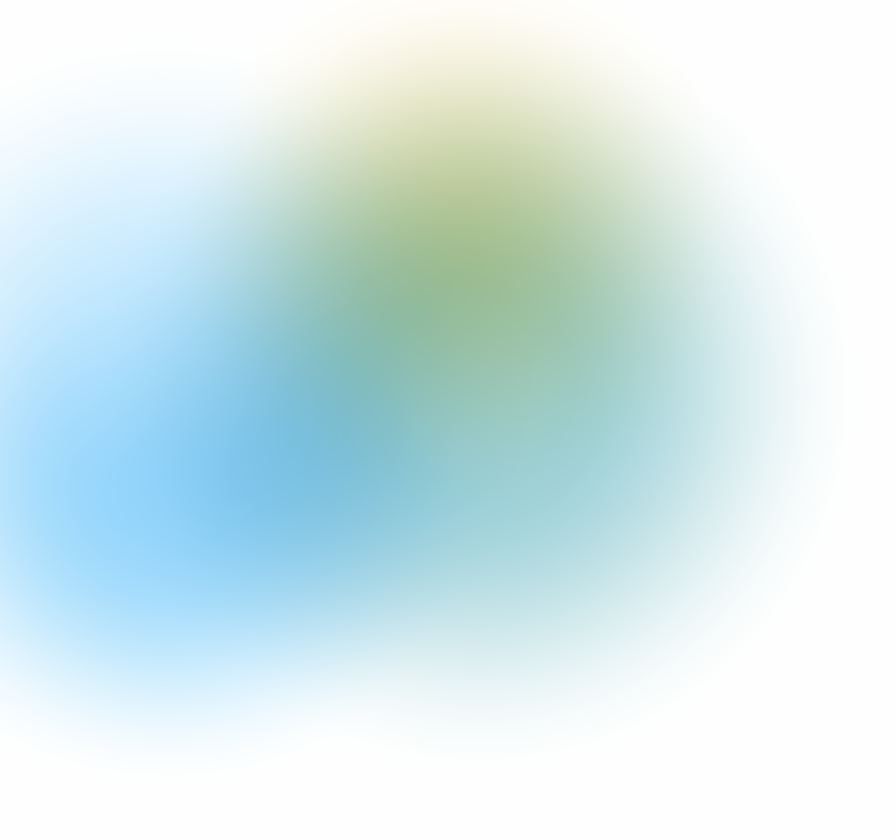
Write a Shadertoy shader that draws this background.

```glsl
// Soft overlapping glows of blue, teal and straw yellow on white.

#define PAPER      vec3(0.996, 0.998, 0.997)
#define SKY_TINT   vec3(0.76, 0.91, 1.00)
#define AZURE_TINT vec3(0.77, 0.92, 0.99)
#define TEAL_TINT  vec3(0.62, 0.82, 0.85)
#define STRAW_TINT vec3(0.99, 0.90, 0.66)
#define WIDE_BLUR  0.180
#define TIGHT_BLUR 0.140
#define STRAW_BLUR 0.165

// Coverage of a blurred ellipse: 1 inside, 0 outside, half at its rim.
float glow(vec2 p, vec2 center, vec2 stretch, float radius, float blur) {
    float d = length((p - center) / stretch);
    return 1.0 - smoothstep(radius - blur, radius + blur, d);
}

// Multiplies a layer by a translucent tint.
vec3 stain(vec3 base, vec3 tint, float coverage) {
    return base * mix(vec3(1.0), tint, coverage);
}

void mainImage(out vec4 fragColor, in vec2 fragCoord) {
    // Positions are measured in canvas heights.
    vec2 p = fragCoord / iResolution.y;
    vec3 color = PAPER;

    // Broad pale blue, deepened by a smaller glow near its lower rim
    float sky = glow(p, vec2(0.194, 0.514), vec2(1.0), 0.278, WIDE_BLUR);
    float azure = glow(p, vec2(0.204, 0.380), vec2(1.15, 1.0), 0.182, TIGHT_BLUR);
    color = stain(color, SKY_TINT, sky);
    color = stain(color, AZURE_TINT, azure);

    // Large teal disc right of center
    float teal = glow(p, vec2(0.569, 0.535), vec2(1.0), 0.285, WIDE_BLUR);
    color = stain(color, TEAL_TINT, teal);

    // Straw yellow over the top of the teal
    float straw = glow(p, vec2(0.549, 0.716), vec2(1.1, 1.05), 0.165, STRAW_BLUR);
    color = stain(color, STRAW_TINT, straw);

    fragColor = vec4(color, 1.0);
}
```
